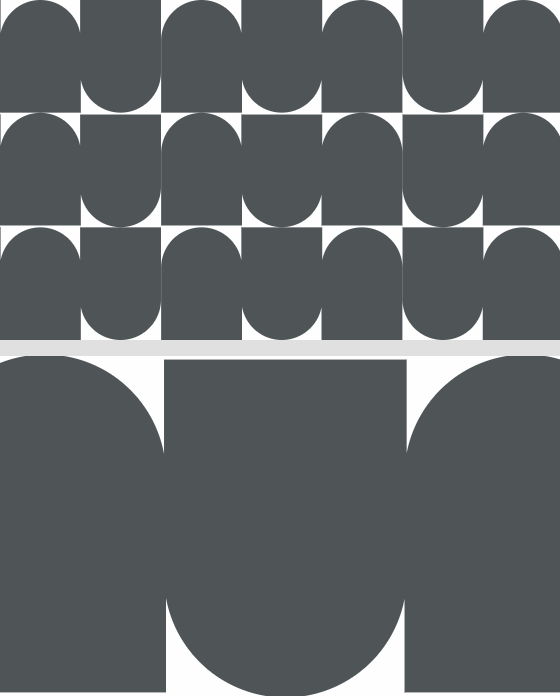
Top, the full canvas; bottom, a detail of the centre.
Write a Shadertoy shader that draws this pattern.

```glsl
// Three rows of dark round-ended tiles on white, with the dome at the top in
// even columns and at the bottom in odd ones. Each tile is a distance function;
// the coverage of neighbouring tiles is summed, leaving hairline seams.

const float ROWS = 3.0;
const float PITCH = 0.71;                       // column spacing, in row heights
const vec2 HALF_SIZE = vec2(0.3568, 0.497);     // tile half width and half height
const vec3 PAPER = vec3(0.995);
const vec3 SLATE = vec3(0.310, 0.333, 0.341);

// Signed distance to an upright arch: flat base, semicircular top.
float archDistance(vec2 p, vec2 halfSize) {
    float radius = halfSize.x;
    float springLine = halfSize.y - radius;
    float dome = length(vec2(p.x, max(p.y - springLine, 0.0))) - radius;
    return max(dome, -halfSize.y - p.y);
}

// +1 for a dome at the top, -1 for a dome at the bottom.
float tileDirection(float column) {
    return 1.0 - 2.0 * mod(column, 2.0);
}

// Tile centre, y downwards, with small placement offsets.
vec2 tileCentre(vec2 cell) {
    float phase = mod(cell.x, 3.0);
    float nudge = phase < 0.5 ? 0.0013 : (phase < 1.5 ? -0.0013 : 0.0035);
    float middleRow = 1.0 - min(abs(mod(cell.y, ROWS) - 1.0), 1.0);
    float stagger = 0.0075 * middleRow * tileDirection(cell.x);
    float spread = 0.003 * (cell.y - 1.0);
    return vec2((cell.x + 0.5) * PITCH + nudge, cell.y + 0.5 + spread - stagger);
}

// Area of a pixel covered by the tile in the given cell.
float tileCoverage(vec2 p, vec2 cell, float pixel) {
    vec2 local = p - tileCentre(cell);
    local.y *= -tileDirection(cell.x);
    return clamp(0.5 - archDistance(local, HALF_SIZE) / pixel, 0.0, 1.0);
}

void mainImage(out vec4 fragColor, in vec2 fragCoord) {
    // One unit is one row height, measured from the top left.
    float pixel = ROWS / iResolution.y;
    vec2 p = vec2(fragCoord.x, iResolution.y - fragCoord.y) * pixel;
    vec2 home = floor(p / vec2(PITCH, 1.0));

    // Tiles can reach slightly past their cell, so visit the neighbours too.
    float ink = 0.0;
    for (int j = -1; j <= 1; j++) {
        for (int i = -1; i <= 1; i++) {
            ink += tileCoverage(p, home + vec2(i, j), pixel);
        }
    }
    fragColor = vec4(mix(PAPER, SLATE, min(ink, 1.0)), 1.0);
}
```
